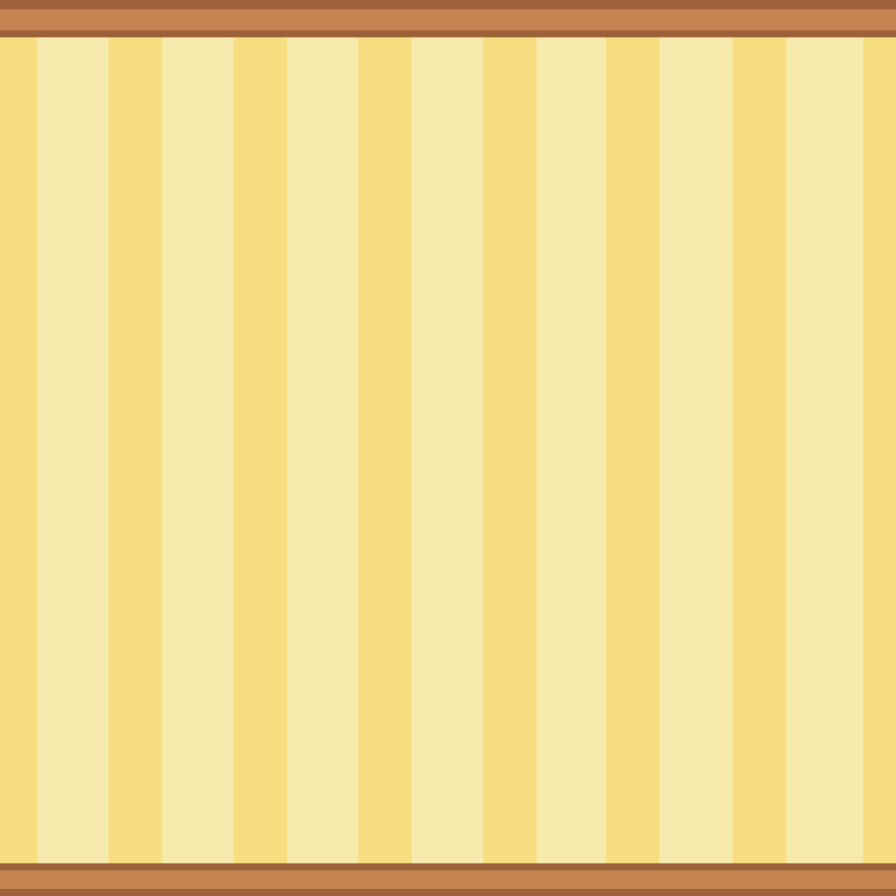
A Shadertoy shader for this pattern:

```glsl
// Striped wallpaper: gold vertical bands on pale cream between two wooden rails.
// Bands repeat by rounding to the nearest centre, with a slight drift to the right;
// each rail is a dark strip with a lighter strip inset in it.

// Lengths are fractions of the canvas.
const float UNIT         = 1.0 / 768.0;
const float PERIOD       = 107.0 * UNIT;
const float FIRST_CENTRE = 9.0 * UNIT;
const float HALF_BAND    = 22.9 * UNIT;
const float EDGE_SOFT    = 1.2 * UNIT;
const float DRIFT        = 1.6 * UNIT;
const float DRIFT_START  = 4.0;

// Rail limits: outer height, then the inset's lower and upper edges.
const vec3 BOTTOM_RAIL = vec3(28.0, 6.0, 22.0) * UNIT;
const vec3 TOP_RAIL    = vec3(32.0, 8.0, 26.0) * UNIT;

const vec3 CREAM      = vec3(0.960, 0.918, 0.670);
const vec3 GOLD       = vec3(0.970, 0.870, 0.500);
const vec3 WOOD_LIGHT = vec3(0.770, 0.520, 0.325);
const vec3 WOOD_DARK  = vec3(0.612, 0.382, 0.220);

// Coverage of a signed distance, negative inside.
float cover(float dist, float blur) {
    return clamp(0.5 - dist / blur, 0.0, 1.0);
}

// Centre of a band: even spacing, then a small quadratic irregularity.
float bandCentre(float index) {
    float late = max(index - DRIFT_START, 0.0);
    return FIRST_CENTRE + index * PERIOD + DRIFT * late * (late - 2.0);
}

float goldBand(float x, float blur) {
    float index = round((x - FIRST_CENTRE) / PERIOD);
    return cover(abs(x - bandCentre(index)) - HALF_BAND, blur);
}

// Paints a rail, given the distance from its side of the canvas.
vec3 paintRail(vec3 base, float height, vec3 rail, float blur) {
    float middle = 0.5 * (rail.y + rail.z);
    float inset = abs(height - middle) - 0.5 * (rail.z - rail.y);
    vec3 wood = mix(WOOD_DARK, WOOD_LIGHT, cover(inset, blur));
    return mix(base, wood, cover(height - rail.x, blur));
}

void mainImage(out vec4 fragColor, in vec2 fragCoord) {
    vec2 uv = fragCoord / iResolution.xy;
    vec2 pixel = 1.0 / iResolution.xy;

    vec3 color = mix(CREAM, GOLD, goldBand(uv.x, max(pixel.x, EDGE_SOFT)));
    color = paintRail(color, uv.y, BOTTOM_RAIL, pixel.y);
    color = paintRail(color, 1.0 - uv.y, TOP_RAIL, pixel.y);

    fragColor = vec4(color, 1.0);
}
```
